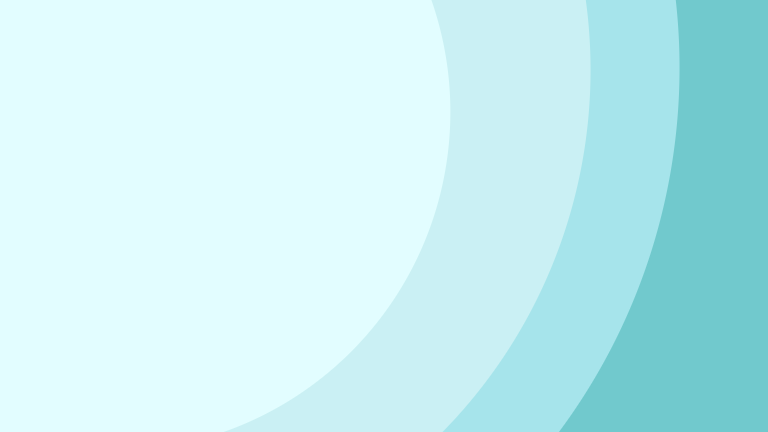
Reproduce this background procedurally as a WebGL 2 fragment shader.

```glsl
#version 300 es
precision highp float;
// Three nested pale discs, off-center to the upper left, over a flat teal ground.

uniform vec2 u_resolution;
out vec4 outColor;

const vec3 TEAL = vec3(0.442, 0.790, 0.803);
const vec3 AQUA = vec3(0.652, 0.894, 0.922);
const vec3 MIST = vec3(0.792, 0.943, 0.955);
const vec3 ICE  = vec3(0.886, 0.993, 1.000);

// Discs as center x, center y, radius, in units of the canvas height
const vec3 OUTER_DISC  = vec3(0.161, 0.843, 1.412);
const vec3 MIDDLE_DISC = vec3(0.171, 0.838, 1.196);
const vec3 INNER_DISC  = vec3(0.257, 0.741, 0.7855);

// Antialiased coverage of a disc; one pixel wide at its edge
float discCoverage(vec2 p, vec3 disc, float pixel) {
    float signedDistance = length(p - disc.xy) - disc.z;
    return clamp(0.5 - signedDistance / pixel, 0.0, 1.0);
}

void main() {
    vec2 p = gl_FragCoord.xy / u_resolution.y;
    float pixel = 1.0 / u_resolution.y;

    // Paint from the largest disc to the smallest
    vec3 color = TEAL;
    color = mix(color, AQUA, discCoverage(p, OUTER_DISC, pixel));
    color = mix(color, MIST, discCoverage(p, MIDDLE_DISC, pixel));
    color = mix(color, ICE, discCoverage(p, INNER_DISC, pixel));

    outColor = vec4(color, 1.0);
}
```
